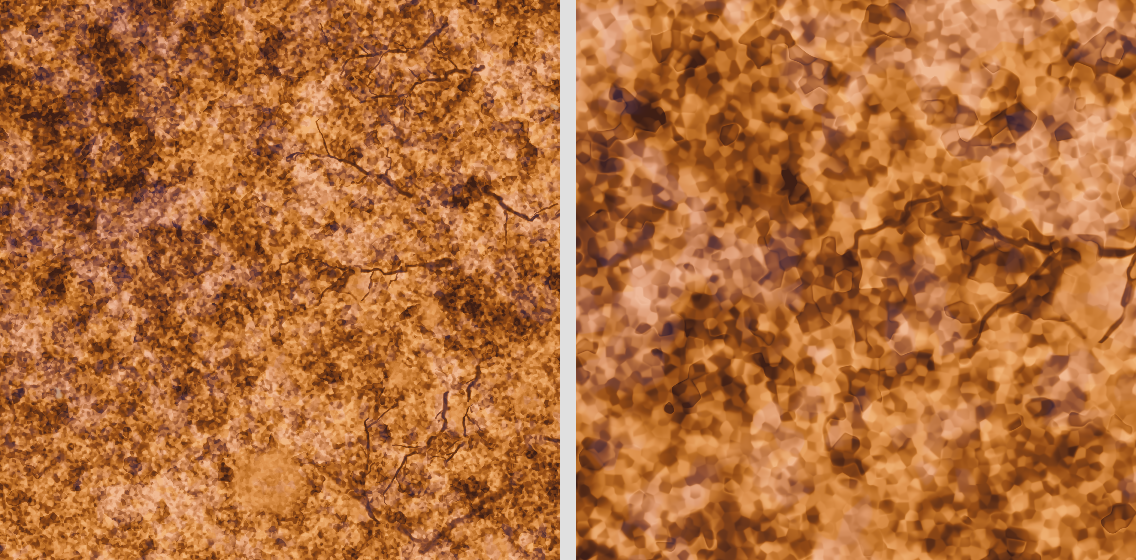
Left: the whole. Right: its middle third, enlarged.
Give the GLSL for this texture, as a WebGL 2 fragment shader.

```glsl
#version 300 es
precision highp float;
// Weathered rust-orange ground with dark pits, pale flakes and branching twigs.
uniform vec2 u_resolution;
out vec4 fragColor;

vec3 hash3(vec2 p) {
    vec3 q = fract(p.xyx * vec3(0.1031, 0.1030, 0.0973));
    q += dot(q, q.yxz + 33.33);
    return fract((q.xxy + q.yzz) * q.zyx);
}

// Soft cellular noise: x = blended cell value (-1..1), y = nearest distance
vec2 cellular(vec2 p) {
    vec2 cell = floor(p), f = fract(p);
    float total = 0.0, weights = 0.0, nearest = 4.0;
    for (int y = -1; y <= 1; y++) {
        for (int x = -1; x <= 1; x++) {
            vec2 offset = vec2(x, y);
            vec3 h = hash3(cell + offset + 50.0);
            vec2 d = offset + h.xy - f;
            float weight = exp(-9.0 * dot(d, d));
            total += weight * (h.z * 2.0 - 1.0);
            weights += weight;
            nearest = min(nearest, dot(d, d));
        }
    }
    return vec2(total / max(weights, 1e-6), sqrt(nearest));
}

float grain(vec2 p) { return cellular(p).x; }

vec2 heading(float angle) { return vec2(cos(angle), sin(angle)); }

float stroke(vec2 p, vec2 a, vec2 b, float width) {
    vec2 ab = b - a;
    float t = clamp(dot(p - a, ab) / max(dot(ab, ab), 1e-6), 0.0, 1.0);
    return 1.0 - smoothstep(width * 0.4, width * 1.5, length(p - a - ab * t));
}

// Wandering stems with side shoots, kept to the right half
float twigs(vec2 p) {
    float cover = 0.0;
    for (int i = 0; i < 9; i++) {
        float id = float(i);
        vec3 root = hash3(vec2(id * 3.7, 7.0));
        vec2 joint = vec2(0.54 + 0.45 * root.x, (id + root.y) / 9.0);
        float angle = 6.283 * root.z;
        for (int j = 0; j < 6; j++) {
            vec3 h = hash3(vec2(id * 5.3 + 20.0, float(j) * 2.9));
            angle += (h.x - 0.5) * 1.1;
            vec2 next = joint + (0.025 + 0.03 * h.y) * heading(angle);
            cover = max(cover, stroke(p, joint, next, 0.0044 - 0.0005 * float(j)));
            vec2 tip = next + (0.02 + 0.05 * h.y) * heading(angle + (h.z > 0.5 ? 0.9 : -0.9));
            cover = max(cover, 0.8 * stroke(p, next, tip, 0.0016));
            joint = next;
        }
    }
    return cover;
}

// Rust ramp from near-black brown to pale sand
vec3 rust(float z) {
    vec3 c = mix(vec3(0.25, 0.12, 0.08), vec3(0.42, 0.21, 0.09), clamp(z + 2.6, 0.0, 1.0));
    c = mix(c, vec3(0.58, 0.29, 0.08), clamp((z + 1.6) / 0.9, 0.0, 1.0));
    c = mix(c, vec3(0.75, 0.44, 0.15), clamp((z + 0.7) / 0.9, 0.0, 1.0));
    c = mix(c, vec3(0.87, 0.57, 0.30), clamp(z - 0.2, 0.0, 1.0));
    return mix(c, vec3(0.94, 0.70, 0.46), clamp((z - 1.2) / 1.2, 0.0, 1.0));
}

void main() {
    vec2 uv = gl_FragCoord.xy / u_resolution.y;
    float coarse = grain(uv * 17.0), medium = grain(uv * 50.0 + 9.0);
    float fine = grain(uv * 105.0 + 3.0), dust = grain(uv * 185.0);
    vec2 warped = uv + 0.006 * vec2(medium, grain(uv * 44.0 + 31.0)) + 0.0015 * fine;

    // Layered grain over a stain in the upper left
    float broad = grain(uv * 5.0 + 2.0);
    float stain = 1.0 - smoothstep(0.05, 0.75, length((uv - vec2(0.0, 0.8)) * vec2(1.0, 0.9)) + 0.1 * broad);
    float z = 0.58 + 0.5 * broad + 0.6 * coarse + 0.75 * medium + fine + 1.1 * dust - 1.1 * stain;

    // Pale flakes and one worn patch
    vec2 flake = cellular(warped * 15.0 + 4.0);
    float pale = smoothstep(0.5, 0.7, flake.x) * (1.0 - smoothstep(0.28, 0.42, flake.y)) * (1.0 - stain);
    pale *= smoothstep(-0.1, 0.3, broad + 0.4 - uv.y * 0.6);
    pale = max(pale, 1.0 - smoothstep(0.045, 0.075, length(warped - vec2(0.48, 0.14))));
    z = mix(z, 1.2 + 0.3 * (fine + dust), 0.7 * pale);

    // Rust plates: a box, a wedge with a dark rim, and a leaf
    vec2 box = abs(warped - vec2(0.93, 0.45)) - vec2(0.1, 0.065);
    float plate = 1.0 - smoothstep(-0.01, 0.01, max(box.x, box.y));
    float wedge = warped.y - 0.02 - 0.75 * abs(warped.x - 0.76);
    float below = 1.0 - smoothstep(0.12, 0.19, warped.y);
    plate = max(plate, smoothstep(0.0, 0.012, wedge) * below);
    vec2 leaf = (warped - vec2(0.825, 0.66)) / vec2(0.06, 0.03);
    float blade = 1.0 - smoothstep(-0.1, 0.15, abs(leaf.y) + leaf.x * leaf.x - 1.0);
    z -= 0.6 * plate + 1.3 * blade;

    // Dark pits, broken twigs and rim
    float pits = smoothstep(0.42, 0.8, grain(warped * 42.0 + 17.0) + 0.6 * fine + 0.2 * broad);
    float rim = (1.0 - smoothstep(0.003, 0.011, abs(wedge))) * below;
    float lines = max(twigs(warped), 0.8 * rim) * smoothstep(-0.9, -0.2, medium + 0.4 * fine);
    z -= 1.8 * pits * (1.0 - 0.7 * pale);
    z = mix(z, -2.3 + 0.5 * dust, 0.85 * lines);

    // Greyed areas, violet bruises in the stain, rare white chips
    vec3 color = rust(z);
    color += vec3(0.0, 0.025, 0.11) * smoothstep(0.0, 0.6, 0.7 * coarse + 0.7 * grain(uv * 75.0 + 60.0));
    color += vec3(-0.02, 0.0, 0.08) * stain * smoothstep(0.0, 0.6, grain(uv * 11.0 + 40.0) + 0.5 * medium);
    vec2 chip = cellular(warped * 24.0 + 80.0);
    float white = smoothstep(0.93, 0.97, chip.x) * (1.0 - smoothstep(0.08, 0.22, chip.y));
    color = mix(color, vec3(0.90, 0.76, 0.64), 0.7 * white);
    fragColor = vec4(clamp(color, 0.0, 1.0), 1.0);
}
```
